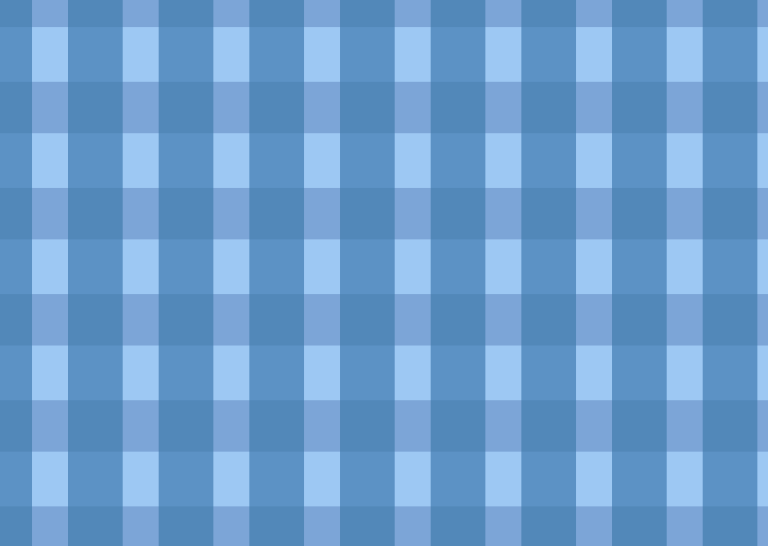
A Shadertoy shader for this pattern:

```glsl
// Lengths are fractions of the canvas height: x for columns, y for rows
const vec2 PERIOD      = vec2(0.16606, 0.1944);
const vec2 BAND_CENTER = vec2(0.0916, 0.1227);
const vec2 BAND_WIDTH  = vec2(0.0659, 0.1002);

const vec3 DARK_BLUE  = vec3(0.322, 0.533, 0.725);
const vec3 MID_BLUE   = vec3(0.361, 0.573, 0.773);
const vec3 PERIWINKLE = vec3(0.486, 0.647, 0.843);
const vec3 PALE_BLUE  = vec3(0.616, 0.784, 0.953);

// Coverage of the repeating light bands along each axis
vec2 bandCoverage(vec2 p, float pixel) {
    vec2 offset = mod(p - BAND_CENTER + 0.5 * PERIOD, PERIOD) - 0.5 * PERIOD;
    vec2 edgeDistance = abs(offset) - 0.5 * BAND_WIDTH;
    return clamp(0.5 - edgeDistance / pixel, 0.0, 1.0);
}

void mainImage(out vec4 fragColor, in vec2 fragCoord) {
    float pixel = 1.0 / iResolution.y;
    vec2 band = bandCoverage(fragCoord * pixel, pixel);

    // Light columns cross alternating dark and light rows
    vec3 darkRow  = mix(DARK_BLUE, PERIWINKLE, band.x);
    vec3 lightRow = mix(MID_BLUE, PALE_BLUE, band.x);
    fragColor = vec4(mix(darkRow, lightRow, band.y), 1.0);
}
```
